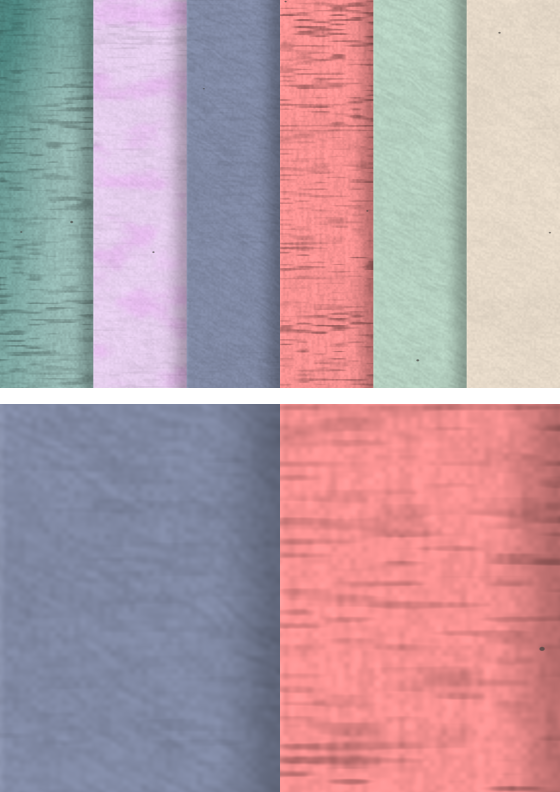
Top: the whole. Bottom: its middle third, enlarged.
A Shadertoy shader for this pattern:

```glsl
// Six overlapping vertical strips of faded book cloth, each with its own weave and a soft shadow.
const float STRIPS = 6.0;
const float SHADOW_WIDTH = 0.34;    // fraction of a strip
const float SHADOW_DEPTH = 0.25;
const float THREADS = 165.0;        // thread rows per canvas height
const float GRAIN_SCALE = 190.0;
const int SPECKS = 9;
const float SPECK_RADIUS = 0.0035;
const vec3 SPECK_COLOR = vec3(0.27, 0.26, 0.25);
const vec3 TEAL_WORN = vec3(0.29, 0.50, 0.48);

const vec3 CLOTH[6] = vec3[6](
    vec3(0.57, 0.70, 0.68),   // teal
    vec3(0.89, 0.80, 0.92),   // lilac
    vec3(0.50, 0.535, 0.64),  // slate
    vec3(0.91, 0.535, 0.535), // coral
    vec3(0.705, 0.81, 0.75),  // mint
    vec3(0.895, 0.845, 0.78)  // cream
);

// Strength of thread streaks, twill and grain for each cloth
const vec3 WEAVE[6] = vec3[6](
    vec3(0.18, 0.00, 0.10),
    vec3(0.05, 0.03, 0.05),
    vec3(0.03, 0.07, 0.07),
    vec3(0.28, 0.00, 0.10),
    vec3(0.01, 0.07, 0.06),
    vec3(0.01, 0.03, 0.05)
);

float hash(vec2 p) {
    vec3 q = fract(vec3(p.xyx) * 0.1031);
    q += dot(q, q.yzx + 33.33);
    return fract((q.x + q.y) * q.z);
}

float noise(vec2 p) {
    vec2 i = floor(p);
    vec2 f = fract(p);
    f = f * f * (3.0 - 2.0 * f);
    float low = mix(hash(i), hash(i + vec2(1, 0)), f.x);
    float high = mix(hash(i + vec2(0, 1)), hash(i + vec2(1, 1)), f.x);
    return mix(low, high, f.y);
}

float fbm(vec2 p) {
    float sum = 0.0;
    float weight = 0.5;
    for (int i = 0; i < 4; i++) {
        sum += weight * noise(p);
        p = p * 2.03 + 17.1;
        weight *= 0.5;
    }
    return sum;
}

// Brightness offset of a woven surface
float weave(vec2 p, vec3 strength) {
    // Broken dark threads, gathered into patches
    vec2 row = vec2(p.x * 22.0, p.y * THREADS);
    float streak = smoothstep(0.48, 0.92, noise(row));
    float patchy = smoothstep(0.28, 0.68, fbm(p * vec2(4.0, 11.0)));
    float fibre = noise(vec2(p.x * 150.0, p.y * 30.0)) - 0.5;
    float threads = -streak * (0.3 + patchy) + 0.25 + 0.3 * fibre;

    // Diagonal ribs bent by low noise
    vec2 bent = p + 0.012 * noise(p * 16.0);
    vec2 rib = vec2(bent.x + 1.7 * bent.y, bent.y - 0.6 * bent.x);
    float twill = noise(rib * vec2(85.0, 32.0)) - 0.5;

    float grain = noise(p * GRAIN_SCALE) - 0.5;
    float stain = fbm(p * vec2(5.0, 7.0)) - 0.47;
    return dot(strength, vec3(threads, twill, grain)) + 0.07 * stain;
}

vec3 strip(float id, float across, vec2 p) {
    int k = int(clamp(id, 0.0, STRIPS - 1.0));
    vec3 color = CLOTH[k];
    vec2 cloth = p + vec2(id * 7.3, id * 3.1);

    // Teal deepens toward its upper left; lilac is gently mottled
    if (k == 0) {
        float worn = 0.85 * (1.0 - smoothstep(-0.1, 0.75, across)) * (0.45 + 0.55 * p.y);
        worn += 0.38 * smoothstep(0.6, 1.0, p.y);
        color = mix(color, TEAL_WORN, clamp(worn, 0.0, 1.0));
    } else if (k == 1) {
        color.g -= 0.07 * smoothstep(0.4, 0.7, fbm(cloth * vec2(9.0, 16.0)));
    }
    color *= 1.0 + weave(cloth, WEAVE[k]);

    // Shadow cast by the strip on the right, and a pale left edge
    float shade = smoothstep(1.0 - SHADOW_WIDTH, 1.0, across);
    if (k < int(STRIPS) - 1) color *= 1.0 - SHADOW_DEPTH * shade * shade;
    if (k > 0) color += 0.035 * (1.0 - smoothstep(0.0, 0.025, across));
    return color;
}

// Coverage of small scattered flecks
float specks(vec2 p, float aspect, float pixel) {
    float cover = 0.0;
    for (int i = 0; i < SPECKS; i++) {
        float n = float(i) + 1.0;
        vec2 center = vec2(aspect * fract(n * 0.618 + 0.42), hash(vec2(n, 8.7)));
        float radius = SPECK_RADIUS * mix(0.5, 1.0, hash(vec2(n, 2.3)));
        vec2 d = (p - center) * vec2(1.0, 1.3);
        cover = max(cover, 1.0 - smoothstep(radius - pixel, radius + pixel, length(d)));
    }
    return cover;
}

void mainImage(out vec4 fragColor, in vec2 fragCoord) {
    float pixel = 1.0 / iResolution.y;
    vec2 p = fragCoord * pixel;
    float x = fragCoord.x / iResolution.x * STRIPS;

    // Blend the two strips beside the nearest seam
    float seam = clamp(round(x), 1.0, STRIPS - 1.0);
    float side = clamp((x - seam) * iResolution.x / STRIPS + 0.5, 0.0, 1.0);
    vec3 color = mix(strip(seam - 1.0, x - seam + 1.0, p), strip(seam, x - seam, p), side);

    color = mix(color, SPECK_COLOR, 0.75 * specks(p, iResolution.x * pixel, pixel));
    fragColor = vec4(clamp(color, 0.0, 1.0), 1.0);
}
```
